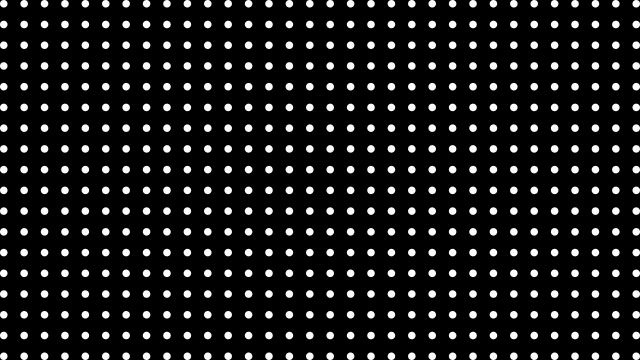
A Shadertoy shader for this pattern:

```glsl
// Draws a regular grid of small white dots on black, the outer dots touching the canvas edges.

const vec2 DOT_COUNT = vec2(32.0, 18.0);
const float DOT_RADIUS = 1.0 / 96.0; // in canvas heights
const vec3 BACKGROUND = vec3(0.0);
const vec3 DOT_COLOUR = vec3(0.99);

// Signed distance to the nearest dot of a grid inset by one radius
float dotGridDistance(vec2 point, vec2 canvas, vec2 count, float radius) {
    vec2 pitch = (canvas - 2.0 * radius) / (count - 1.0);
    vec2 cell = clamp(round((point - radius) / pitch), vec2(0.0), count - 1.0);
    vec2 center = radius + cell * pitch;
    return length(point - center) - radius;
}

// Coverage of a shape across one pixel width
float coverage(float dist, float pixel) {
    return clamp(0.5 - dist / pixel, 0.0, 1.0);
}

void mainImage(out vec4 fragColor, in vec2 fragCoord) {
    // Units of canvas height
    vec2 canvas = vec2(iResolution.x / iResolution.y, 1.0);
    vec2 point = fragCoord / iResolution.y;
    float pixel = 1.0 / iResolution.y;

    float dist = dotGridDistance(point, canvas, DOT_COUNT, DOT_RADIUS);
    vec3 colour = mix(BACKGROUND, DOT_COLOUR, coverage(dist, pixel));
    fragColor = vec4(colour, 1.0);
}
```
